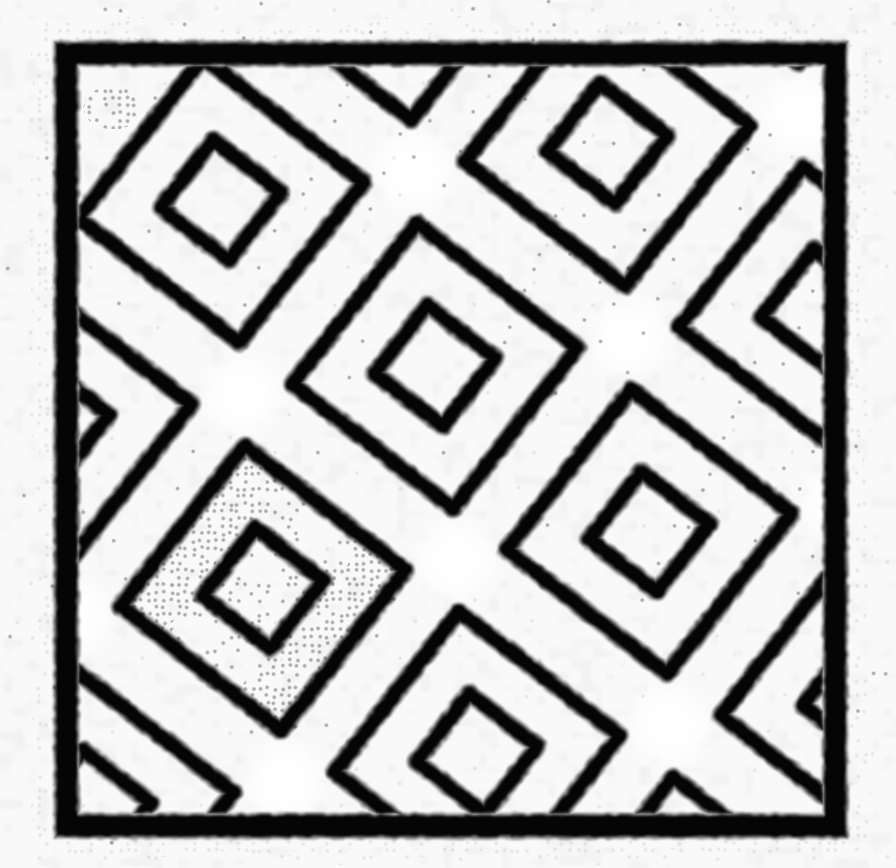
Reproduce this pattern procedurally as a Shadertoy shader.

```glsl
// Tilted lattice of nested square outlines inside a heavy black frame.
// Cells come from rounding rotated coordinates; box distances give the lines.
// Noise roughens the ink, and jittered dots stipple one cell and one bare corner.

#define TILT 0.659
#define PITCH vec2(0.312, 0.324)
#define LATTICE_CENTER vec2(-0.0148, 0.0786)
#define OUTER_HALF 0.1170
#define INNER_HALF 0.0495
#define LINE_WIDTH 0.0185
#define FRAME_CENTER vec2(0.0033, -0.0067)
#define FRAME_HALF vec2(0.4563, 0.4583)
#define FRAME_WIDTH 0.027
#define SOFTNESS 0.0047
#define ROUGHNESS 0.0024
#define DOT_PITCH 0.0085

float hash(vec2 p) {
    return fract(sin(dot(p, vec2(127.1, 311.7))) * 43758.5453);
}

float noise(vec2 p) {
    vec2 i = floor(p), f = fract(p);
    f = f * f * (3.0 - 2.0 * f);
    return mix(mix(hash(i), hash(i + vec2(1, 0)), f.x),
               mix(hash(i + vec2(0, 1)), hash(i + vec2(1, 1)), f.x), f.y);
}

float sdBox(vec2 p, vec2 halfSize) {
    vec2 d = abs(p) - halfSize;
    return length(max(d, 0.0)) + min(max(d.x, d.y), 0.0);
}

float outline(vec2 p, float halfSide) {
    return abs(sdBox(p, vec2(halfSide))) - 0.5 * LINE_WIDTH;
}

float coverage(float d, float soft) {
    return 1.0 - smoothstep(-soft, soft, d);
}

// One jittered dot per grid cell, present with the given probability
float stipple(vec2 p, float density, float pixel) {
    vec2 g = p / DOT_PITCH;
    vec2 id = floor(g);
    vec2 jitter = 0.4 * (vec2(hash(id), hash(id + 37.0)) - 0.5);
    float d = (length(fract(g) - 0.5 - jitter) - 0.24) * DOT_PITCH;
    return coverage(d, max(0.0012, pixel)) * step(hash(id + 71.0), density);
}

void mainImage(out vec4 fragColor, in vec2 fragCoord) {
    float pixel = 1.0 / iResolution.y;
    float soft = max(SOFTNESS, pixel);
    vec2 p = (fragCoord - 0.5 * iResolution.xy) * pixel;

    // Lattice axes run down-right and down-left
    float c = cos(TILT), s = sin(TILT);
    vec2 d = p - LATTICE_CENTER;
    vec2 lattice = vec2(c * d.x - s * d.y, -s * d.x - c * d.y);
    vec2 cell = round(lattice / PITCH);
    vec2 q = lattice - cell * PITCH;
    bool isBare = cell == vec2(-2, 0);
    bool isStippled = cell == vec2(0, 1);

    // Frame and nested squares, with slightly ragged ink
    float ragged = ROUGHNESS * (noise(p * 130.0) - 0.5);
    float frameOuter = sdBox(p - FRAME_CENTER, FRAME_HALF);
    float frameInner = sdBox(p - FRAME_CENTER, FRAME_HALF - FRAME_WIDTH);
    float squares = min(outline(q, OUTER_HALF), outline(q, INNER_HALF));
    if (isBare) squares = 1.0;
    float ink = min(max(squares, frameInner), max(frameOuter, -frameInner));

    // Paper with faint mottling, cleaner where the gaps cross
    float crossing = length(abs(q) - 0.5 * PITCH);
    float clean = 1.0 - smoothstep(0.025, 0.06, crossing);
    float mottle = 0.025 * smoothstep(0.55, 0.95, noise(p * 75.0));
    float tone = mix(0.975 - mottle, 0.995, clean * step(frameInner, 0.0));

    // Dots: denser on two arms of the marked cell, plus the bare corner
    float density = 0.0;
    if (isStippled && sdBox(q, vec2(OUTER_HALF)) < 0.0) {
        density = mix(0.25, 0.8, smoothstep(0.045, 0.065, abs(q.x)));
    }
    if (length((p - vec2(-0.386, 0.376)) / vec2(0.034, 0.025)) < 1.0) density = 0.75;
    tone -= 0.3 * stipple(p, density, pixel);

    // Pale specks along the outside of the frame
    float halo = step(0.0, frameOuter) * (1.0 - smoothstep(0.01, 0.035, frameOuter));
    tone -= 0.07 * stipple(p + 3.0, 0.4 * halo, pixel);

    tone = mix(tone, 0.02, coverage(ink + ragged, soft));
    fragColor = vec4(vec3(tone), 1.0);
}
```
